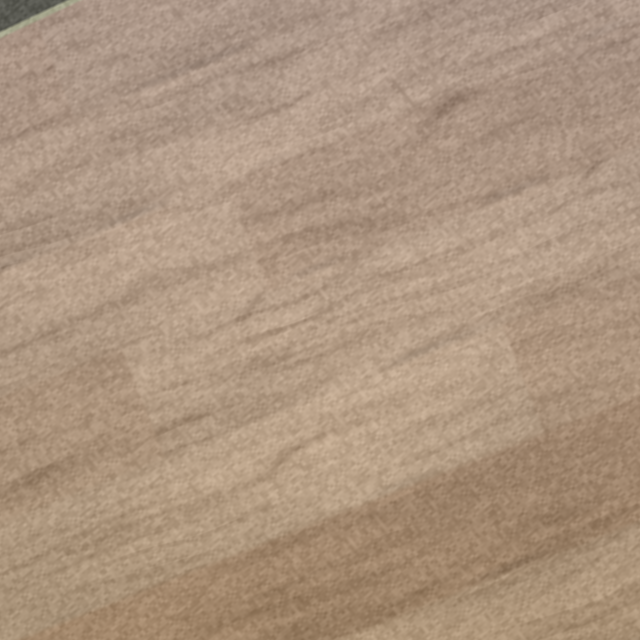
Give the GLSL for this texture, as a three.js fragment shader.

```glsl
// Oak strip flooring seen at a slant: parallel rows of boards with staggered butt joints.
// The canvas is rotated into board space; each board gets its own tone and fine grain,
// then figure marks, a dark corner past the trim, and fine speckle are added.
varying vec2 vUv;

const float SLANT = 0.375;
const float ROW_WIDTH = 0.182;
const float ROW_START = -0.193;
const vec3 PALE_OAK = vec3(0.738, 0.656, 0.568);
const vec3 BROWN_OAK = vec3(0.605, 0.495, 0.405);
const vec3 GRAIN_BROWN = vec3(0.44, 0.35, 0.27);
const vec3 CORNER_GREY = vec3(0.35, 0.35, 0.32);
const vec3 TRIM = vec3(0.65, 0.65, 0.55);

float hash(vec2 p) {
  vec3 q = fract(p.xyx * vec3(0.1031, 0.1030, 0.0973));
  q += dot(q, q.yzx + 33.33);
  return fract((q.x + q.y) * q.z);
}

float noise(vec2 p) {
  vec2 i = floor(p), f = fract(p);
  f = f * f * (3.0 - 2.0 * f);
  return mix(mix(hash(i), hash(i + vec2(1.0, 0.0)), f.x),
             mix(hash(i + vec2(0.0, 1.0)), hash(i + 1.0), f.x), f.y);
}

float fbm(vec2 p) {
  float sum = 0.0, gain = 0.5;
  for (int i = 0; i < 3; i++) {
    sum += gain * noise(p);
    p = p * 2.03 + 7.1;
    gain *= 0.5;
  }
  return sum;
}

vec2 rotate(vec2 p, float angle) {
  float c = cos(angle), s = sin(angle);
  return vec2(c * p.x + s * p.y, c * p.y - s * p.x);
}

// Position of the reference butt joint in each row
float jointOffset(float row) {
  if (row < -0.5) return 0.0;
  if (row < 0.5) return -0.1;
  if (row < 1.5) return 0.91;
  if (row < 2.5) return 0.344;
  if (row < 3.5) return 0.59;
  return row < 4.5 ? 0.1 : 0.407;
}

// 0 is pale, 1 is brown
float boardDepth(float row, float index) {
  bool left = index < 0.0;
  if (row < -0.5) return 0.30;
  if (row < 0.5) return 0.72;
  if (row < 1.5) return left ? 0.18 : 0.44;
  if (row < 2.5) return left ? 0.42 : 0.22;
  if (row < 3.5) return left ? 0.23 : 0.40;
  return row < 4.5 ? 0.25 : (left ? 0.40 : 0.26);
}

vec3 board(vec2 p, float row, float index) {
  vec2 seed = vec2(row * 5.7 + 40.0, index * 9.3 + row * 3.1 + 60.0);
  float across = p.y + 0.065 * fbm(p * vec2(3.0, 6.0) + seed);
  float streak = fbm(vec2(p.x * 5.5, across * 62.0) + seed);
  float pores = noise(vec2(p.x * 18.0, across * 150.0) + seed);
  float lines = smoothstep(0.58, 0.90, noise(vec2(p.x * 4.5, across * 85.0) + seed + 11.0));
  float figure = smoothstep(0.30, 0.70, noise(p * vec2(4.0, 11.0) + seed.yx));
  float cloud = fbm(p * vec2(3.5, 10.0) + seed + 20.0);

  vec3 wood = mix(PALE_OAK, BROWN_OAK, boardDepth(row, index));
  wood *= 1.0 + 0.14 * (0.44 - cloud);
  float grain = 0.18 * smoothstep(0.36, 0.75, streak) + 0.08 * pores + 0.20 * lines * figure;
  return mix(wood, GRAIN_BROWN, grain);
}

vec3 boardRow(vec2 p, float row) {
  float span = abs(row - 3.0) < 0.5 ? 0.575 : 1.15;
  float s = (p.x - jointOffset(row)) / span;
  float index = floor(s + 0.5);
  float blend = smoothstep(-0.004, 0.004, (s - index) * span);
  return mix(board(p, row, index - 1.0), board(p, row, index), blend);
}

// Soft tapered dark mark, bowed along its length with a slow waver
float figureMark(vec2 p, vec2 center, float angle, vec2 size, float bow) {
  vec2 d = rotate(p - center, angle) / size;
  d.y += bow * d.x * d.x + 2.0 * (noise(p * 16.0) - 0.5);
  return exp(-dot(d, d));
}

void main() {
  vec2 p = rotate(vUv, SLANT);
  float s = (p.y - ROW_START) / ROW_WIDTH;
  float edge = floor(s + 0.5);
  float seam = (s - edge) * ROW_WIDTH;
  vec3 color = mix(boardRow(p, edge - 1.0), boardRow(p, edge), smoothstep(-0.006, 0.006, seam));

  // Broken shadow above each seam and a faint pale lip below it
  float wear = smoothstep(0.4, 0.9, noise(vec2(p.x * 9.0, edge * 4.7 + 30.0)));
  color *= 1.0 - 0.09 * wear * exp(-pow((seam - 0.007) / 0.007, 2.0));
  color *= 1.0 + 0.04 * wear * exp(-pow((seam + 0.007) / 0.007, 2.0));

  // Knots and curved figure
  float marks = figureMark(vUv, vec2(0.70, 0.845), 0.50, vec2(0.060, 0.012), 1.0);
  marks += figureMark(vUv, vec2(0.925, 0.735), 0.65, vec2(0.026, 0.005), 0.8);
  marks += 0.7 * figureMark(vUv, vec2(0.555, 0.595), 0.70, vec2(0.024, 0.007), 0.4);
  marks += 0.6 * figureMark(vUv, vec2(0.395, 0.525), 0.75, vec2(0.035, 0.006), 0.3);
  marks += 0.6 * figureMark(vUv, vec2(0.44, 0.28), 0.60, vec2(0.080, 0.005), 1.2);
  marks += 0.5 * figureMark(vUv, vec2(0.77, 0.91), 0.30, vec2(0.090, 0.005), 0.5);

  // Bundles of long grain lines on the middle and lower boards
  for (int i = 0; i < 4; i++) {
    float k = float(i);
    marks += 0.4 * figureMark(vUv, vec2(0.50 + 0.03 * k, 0.445 + 0.026 * k), 0.36, vec2(0.16, 0.004), 0.8);
    marks += 0.35 * figureMark(vUv, vec2(0.12 + 0.02 * k, 0.12 + 0.030 * k), 0.42, vec2(0.14, 0.004), 0.8);
  }
  color = mix(color, GRAIN_BROWN, 0.48 * min(marks, 1.0));

  // Cooler light toward the top, gentle falloff from the centre
  color += mix(vec3(0.002, -0.004, -0.026), vec3(0.0, 0.006, 0.038), vUv.y);
  color *= 1.04 - 0.15 * dot(vUv - 0.5, vUv - 0.5);

  // Trim strip and the dark surface beyond the floor
  float beyond = p.y - 0.882 - 0.065 * (p.x - 0.347);
  color = mix(color, TRIM, smoothstep(-0.010, -0.004, beyond));
  color = mix(color, CORNER_GREY, smoothstep(-0.001, 0.005, beyond));

  // Two sizes of speckle, turned off the axes and centred on zero
  vec2 q = rotate(vUv, 0.7) + 2.0;
  float speckle = noise(q * vec2(185.0, 240.0)) + 0.6 * noise(q * 125.0 + 9.0) - 0.8;
  gl_FragColor = vec4(color + 0.085 * speckle, 1.0);
}
```
